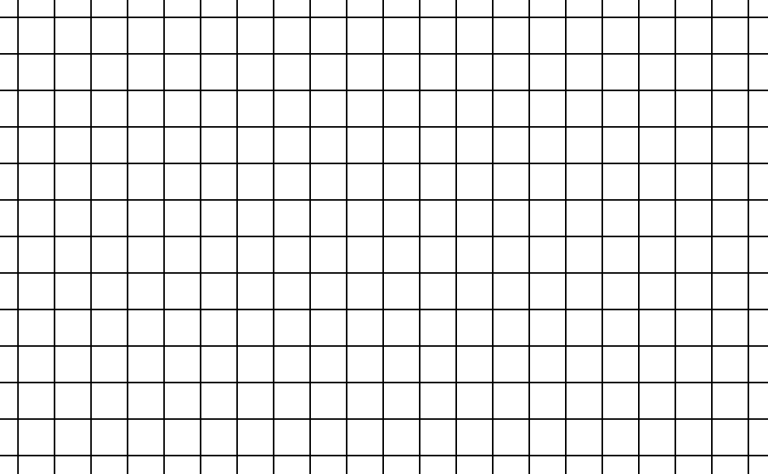
This pattern is drawn by a WebGL 2 fragment shader. Its source:

```glsl
#version 300 es
precision highp float;
// Draws a plain square grid of thin black lines on white.

uniform vec2 u_resolution;
out vec4 fragColor;

// All lengths are fractions of the canvas width.
const float CELL_SIZE = 0.04755;
const float LINE_WIDTH = 0.00208;
const vec2 GRID_ORIGIN = vec2(0.02344, 0.0240);

const vec3 PAPER = vec3(1.0);
const vec3 INK = vec3(0.0);

// Signed distance to the nearest of a row of evenly spaced lines.
float nearestLine(float position, float origin, float spacing) {
    return (fract((position - origin) / spacing + 0.5) - 0.5) * spacing;
}

// Share of a pixel covered by a line whose centre is at the given distance.
float lineCoverage(float dist, float width, float pixel) {
    float right = min(dist + 0.5 * pixel, 0.5 * width);
    float left = max(dist - 0.5 * pixel, -0.5 * width);
    return clamp((right - left) / pixel, 0.0, 1.0);
}

// Coverage of crossing vertical and horizontal lines.
float gridCoverage(vec2 p, vec2 origin, float spacing, float width, float pixel) {
    float vertical = lineCoverage(nearestLine(p.x, origin.x, spacing), width, pixel);
    float horizontal = lineCoverage(nearestLine(p.y, origin.y, spacing), width, pixel);
    return 1.0 - (1.0 - vertical) * (1.0 - horizontal);
}

void main() {
    float pixel = 1.0 / u_resolution.x;
    vec2 p = gl_FragCoord.xy * pixel;
    float ink = gridCoverage(p, GRID_ORIGIN, CELL_SIZE, LINE_WIDTH, pixel);
    fragColor = vec4(mix(PAPER, INK, ink), 1.0);
}
```
